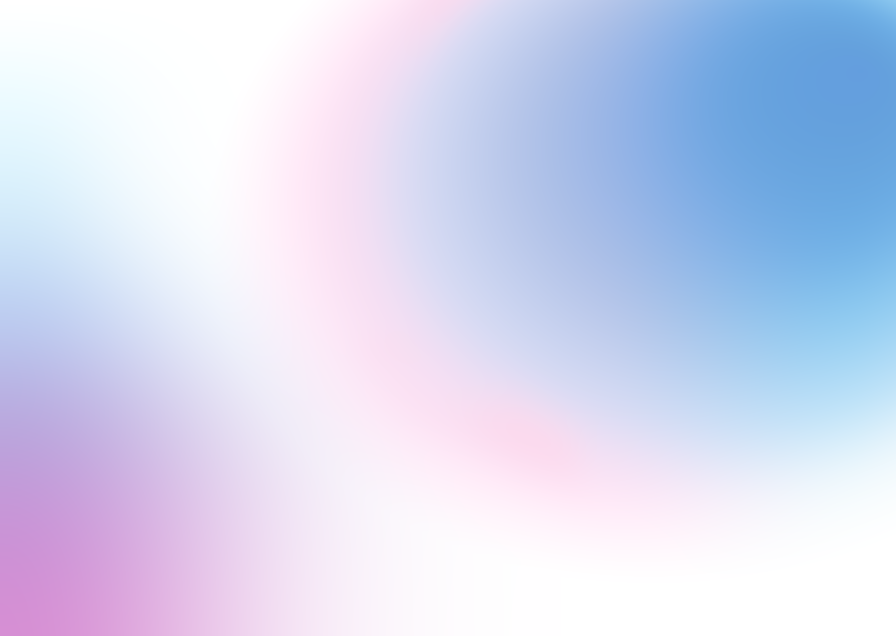
Give the GLSL for this background, as a WebGL 2 fragment shader.

```glsl
#version 300 es
precision highp float;
// Soft pastel backdrop: a blue glow with a pink rim and a violet glow on white.

uniform vec2 u_resolution;
out vec4 outColor;

// Positions and sizes are in canvas heights, origin at the lower left.
const vec2 BLUE_FOCUS = vec2(1.355, 0.89);
const vec2 BLUE_CENTER = vec2(1.099, 0.689);
const vec2 BLUE_RADII = vec2(0.604, 0.476);
const float RAMP_END = 1.2;
const float VIOLET_WIDTH_LOW = 0.395;
const float VIOLET_WIDTH_HIGH = 0.20;
const vec3 RIM_PINK = vec3(1.0, 0.84, 0.92);
const float RIM_LEVEL = 0.94;
const float RIM_WIDTH = 0.075;
const float RIM_NOISE_SCALE = 7.0;

// Blue glow from its core outward: periwinkle side, then cyan side.
const vec3 PERIWINKLE[7] = vec3[7](
    vec3(0.39, 0.62, 0.87), vec3(0.43, 0.64, 0.88), vec3(0.56, 0.69, 0.90),
    vec3(0.69, 0.76, 0.91), vec3(0.83, 0.85, 0.95), vec3(0.99, 0.91, 0.97),
    vec3(1.0));
const vec3 CYAN[7] = vec3[7](
    vec3(0.39, 0.62, 0.87), vec3(0.40, 0.64, 0.87), vec3(0.44, 0.69, 0.90),
    vec3(0.56, 0.79, 0.94), vec3(0.73, 0.88, 0.97), vec3(0.93, 0.97, 0.99),
    vec3(1.0));
// Left edge from bottom to top.
const vec3 VIOLET[7] = vec3[7](
    vec3(0.84, 0.56, 0.83), vec3(0.79, 0.58, 0.84), vec3(0.73, 0.66, 0.87),
    vec3(0.74, 0.80, 0.94), vec3(0.83, 0.92, 0.98), vec3(0.92, 0.98, 1.0),
    vec3(1.0));

float hash(vec2 p) {
    return fract(sin(dot(p, vec2(127.1, 311.7))) * 43758.5453);
}

float valueNoise(vec2 p) {
    vec2 cell = floor(p), f = fract(p);
    f = f * f * (3.0 - 2.0 * f);
    float low = mix(hash(cell), hash(cell + vec2(1.0, 0.0)), f.x);
    float high = mix(hash(cell + vec2(0.0, 1.0)), hash(cell + 1.0), f.x);
    return mix(low, high, f.y);
}

// Catmull-Rom blend through evenly spaced colours, t from 0 to 1.
vec3 ramp(vec3 stops[7], float t) {
    float s = clamp(t, 0.0, 1.0) * 6.0;
    int i = min(int(s), 5);
    float f = s - float(i);
    vec3 a = stops[max(i - 1, 0)], b = stops[i];
    vec3 c = stops[i + 1], d = stops[min(i + 2, 6)];
    return b + 0.5 * f * (c - a + f * (2.0 * a - 5.0 * b + 4.0 * c - d
        + f * (3.0 * (b - c) + d - a)));
}

// Level of nested ellipses whose centre drifts from the focus outward.
float glowLevel(vec2 p) {
    float level = 0.5;
    for (int i = 0; i < 12; i++) {
        vec2 center = mix(BLUE_FOCUS, BLUE_CENTER, level);
        level = min(length((p - center) / BLUE_RADII), 2.0);
    }
    return level;
}

void main() {
    vec2 p = gl_FragCoord.xy / u_resolution.y;

    // Blue glow, turning cyan toward the right
    float level = glowLevel(p);
    float t = level / RAMP_END;
    float cyanSide = smoothstep(0.92, 1.36, p.x);
    vec3 color = mix(ramp(PERIWINKLE, t), ramp(CYAN, t), cyanSide);

    // Uneven pink rim
    float offset = (level - RIM_LEVEL) / RIM_WIDTH;
    float patches = smoothstep(0.25, 0.85, valueNoise(p * RIM_NOISE_SCALE));
    float rim = exp(-offset * offset) * mix(0.25, 0.75, patches);
    rim *= 1.0 - smoothstep(0.8, 1.15, p.x);
    color = mix(color, RIM_PINK, rim);

    // Violet glow, fading away from the left edge
    float width = mix(VIOLET_WIDTH_LOW, VIOLET_WIDTH_HIGH, smoothstep(0.2, 0.8, p.y));
    float fade = exp(-pow(p.x / width, 2.1));
    color *= mix(vec3(1.0), ramp(VIOLET, p.y), fade);

    outColor = vec4(clamp(color, 0.0, 1.0), 1.0);
}
```
